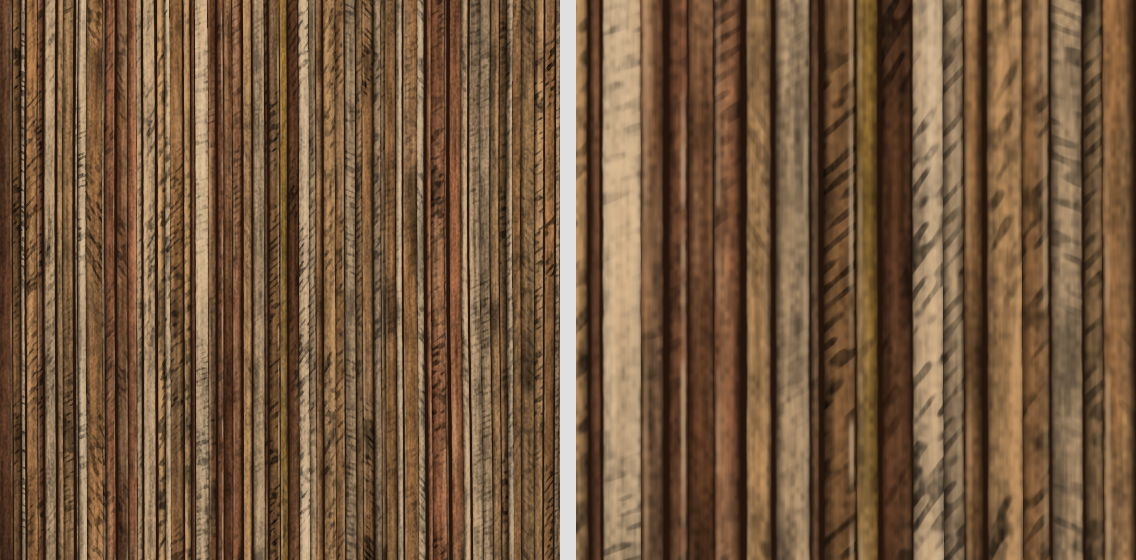
Left, the full canvas; right, a detail of the centre.
Give the GLSL for this texture, as a three.js fragment shader.

```glsl
varying vec2 vUv;

const float STRIPS = 62.0;

const vec3 GAP    = vec3(0.14, 0.08, 0.042);
const vec3 BROWN  = vec3(0.47, 0.33, 0.20);
const vec3 RUSSET = vec3(0.42, 0.265, 0.175);
const vec3 TAN    = vec3(0.56, 0.425, 0.28);
const vec3 DRIFT  = vec3(0.58, 0.485, 0.37);
const vec3 PALE   = vec3(0.73, 0.63, 0.50);
const vec3 OCHRE  = vec3(0.52, 0.39, 0.18);
const vec3 UMBER  = vec3(0.29, 0.18, 0.11);

float hash(vec2 p) {
  return fract(sin(dot(p, vec2(127.1, 311.7))) * 43758.5453);
}

float noise(vec2 p) {
  vec2 i = floor(p);
  vec2 f = fract(p);
  f = f * f * (3.0 - 2.0 * f);
  float low = mix(hash(i), hash(i + vec2(1.0, 0.0)), f.x);
  float high = mix(hash(i + vec2(0.0, 1.0)), hash(i + vec2(1.0, 1.0)), f.x);
  return mix(low, high, f.y);
}

float fbm(vec2 p) {
  float sum = 0.0;
  float amp = 0.55;
  for (int i = 0; i < 3; i++) {
    sum += amp * noise(p);
    p = p * 2.1 + 17.3;
    amp *= 0.5;
  }
  return sum;
}

// Jittered left border of a strip, in canvas units
float stripEdge(float id) {
  return (id + 0.94 * (hash(vec2(id, 3.0)) - 0.5)) / STRIPS;
}

float stripAt(float x) {
  float id = floor(x * STRIPS);
  if (x < stripEdge(id)) id -= 1.0;
  else if (x >= stripEdge(id + 1.0)) id += 1.0;
  return id;
}

// Narrow strips lean towards the pale woods
vec3 woodColor(float id, float width) {
  float pick = hash(vec2(id, 11.0));
  if (width * STRIPS < 0.7 && pick < 0.35) return mix(DRIFT, PALE, pick * 2.5);
  if (pick < 0.30) return BROWN;
  if (pick < 0.43) return RUSSET;
  if (pick < 0.66) return TAN;
  if (pick < 0.83) return DRIFT;
  if (pick < 0.90) return PALE;
  if (pick < 0.94) return OCHRE;
  return UMBER;
}

// Thin dark saw strokes crossing a strip at its own angle
float sawMarks(vec2 p, float id) {
  float side = hash(vec2(id, 21.0)) < 0.3 ? -1.0 : 1.0;
  float angle = side * mix(0.35, 1.1, hash(vec2(id, 22.0)));
  vec2 along = vec2(cos(angle), sin(angle));
  vec2 q = vec2(dot(p, along), dot(p, vec2(-along.y, along.x)));
  float density = mix(150.0, 260.0, hash(vec2(id, 23.0)));
  float patches = smoothstep(0.2, 0.6, noise(vec2(id * 2.7, p.y * 9.0)));
  return patches * smoothstep(0.48, 0.8, noise(q * vec2(75.0, density) + id * 7.0));
}

// Brightness of the wood: long streaks, fibres, blotches and stains
float woodTone(vec2 p, float id) {
  float streak = noise(vec2(p.x * 190.0 + id * 3.7, p.y * 3.5));
  float fibre = fbm(vec2(p.x * 250.0, p.y * 24.0) + id * 5.0);
  float blotch = fbm(vec2(p.x * 60.0, p.y * 20.0) + id * 9.0);
  float speck = noise(p * vec2(330.0, 240.0));
  float sawDepth = mix(0.08, 0.55, hash(vec2(id, 31.0)));
  float stain = smoothstep(0.78, 0.98, noise(vec2(p.x * 35.0 + id * 3.0, p.y * 9.0)));
  float tone = 1.06 + 0.38 * (streak - 0.5) + 0.55 * (fibre - 0.48);
  tone += 0.4 * (blotch - 0.48) + 0.28 * (speck - 0.5);
  return (tone - sawDepth * sawMarks(p, id)) * (1.0 - 0.4 * stain);
}

// Slow light and dark areas that span several strips
float broadTone(vec2 p) {
  float bands = noise(vec2(p.x * 17.0, p.y * 1.5) + 4.0);
  float areas = noise(p * vec2(6.0, 3.0) + 31.0);
  return 1.0 + 0.32 * (bands - 0.5) + 0.22 * (areas - 0.5);
}

// Gaps are mostly hairlines, a few are wide
float gapSize(float id) {
  return mix(-0.0003, 0.0028, pow(hash(vec2(id, 61.0)), 2.0));
}

// Rolls off bright tones so that pale wood stays matte
vec3 matte(vec3 c) {
  float peak = max(c.r, 0.001);
  float over = max(peak - 0.62, 0.0);
  return c * (peak - over + over / (1.0 + 2.2 * over)) / peak;
}

void main() {
  // Slight lean and bend of the strips
  vec2 p = vUv;
  p.x += 0.008 * (noise(vec2(p.x * 7.0, p.y * 1.6)) - 0.5);

  float id = stripAt(p.x);
  float left = p.x - stripEdge(id);
  float right = stripEdge(id + 1.0) - p.x;
  float width = left + right;

  // Wood surface
  vec3 wood = woodColor(id, width);
  float drift = fbm(vec2(id * 4.7 + p.x * 90.0, p.y * 4.0));
  wood = mix(wood, mix(BROWN, DRIFT, drift), 0.5 * smoothstep(0.4, 0.75, drift));
  wood *= mix(0.84, 1.16, hash(vec2(id, 41.0))) * woodTone(p, id) * broadTone(p);

  // Worn bright rim on one side, shade on the other
  float rimSide = hash(vec2(id, 51.0)) < 0.5 ? left : right;
  float rim = smoothstep(0.0008, 0.002, rimSide) - smoothstep(0.003, 0.0055, rimSide);
  float wear = smoothstep(0.2, 0.7, fbm(vec2(id * 6.1, p.y * 30.0)));
  wood = mix(wood, PALE, 0.75 * rim * wear * hash(vec2(id, 52.0)));
  float shade = 0.6 * hash(vec2(id, 71.0));
  wood *= 1.0 - shade * (1.0 - smoothstep(0.0, 0.008, width - rimSide));

  // Dark gaps with ragged borders
  float ragged = 0.0009 * (fbm(vec2(id * 8.3, p.y * 70.0)) - 0.48);
  float inset = min(left - gapSize(id), right - gapSize(id + 1.0)) + ragged;
  wood *= mix(0.8, 1.0, smoothstep(0.0, 0.003, inset));
  vec3 color = mix(GAP, matte(wood), smoothstep(-0.0007, 0.0011, inset));

  gl_FragColor = vec4(clamp(color, 0.0, 1.0), 1.0);
}
```
